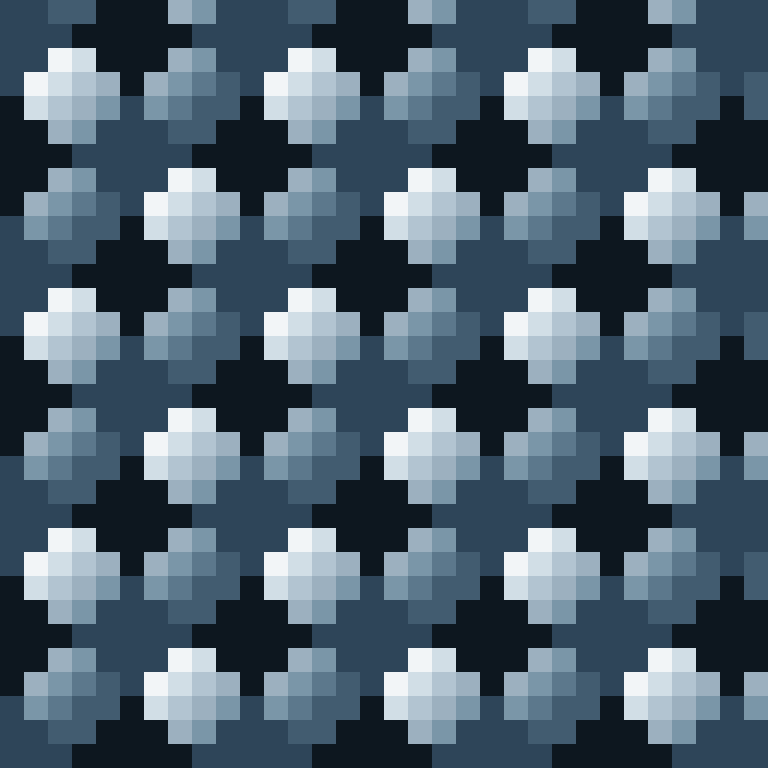
A WebGL 1 fragment shader for this pattern:

```glsl
precision highp float;

uniform vec2 u_resolution;

const float GRID = 32.0;     // square blocks across the canvas
const float PITCH = 5.0;     // blocks from one stud to the next
const float SAMPLES = 3.0;   // edge smoothing samples per axis

float parity(vec2 index) {
  return mod(index.x + index.y, 2.0);
}

// Steel tones from highlight (0) to shadow (6)
vec3 steelTone(float level) {
  if (level < 0.5) return vec3(0.95, 0.96, 0.97);
  if (level < 1.5) return vec3(0.82, 0.87, 0.90);
  if (level < 2.5) return vec3(0.70, 0.77, 0.82);
  if (level < 3.5) return vec3(0.61, 0.69, 0.75);
  if (level < 4.5) return vec3(0.48, 0.59, 0.66);
  if (level < 5.5) return vec3(0.36, 0.47, 0.55);
  return vec3(0.26, 0.36, 0.44);
}

// Checker of slate and near-black squares
vec3 checkerColor(vec2 block, vec2 origin, float pitch) {
  vec2 square = floor((block - origin + 0.5) / pitch);
  return mix(vec3(0.18, 0.27, 0.35), vec3(0.05, 0.09, 0.12), parity(square));
}

// Four-block stud without corners, lit from the upper left
vec3 addStud(vec3 ground, vec2 local, float isDim) {
  vec2 offset = abs(local - 1.5);
  float inside = step(offset.x + offset.y, 2.5);
  float level = min(local.x + local.y - 1.0 + 3.0 * isDim, 6.0);
  return mix(ground, steelTone(level), inside);
}

// Colour at a position measured in blocks from the top left
vec3 plateColor(vec2 position, float pitch) {
  vec2 block = floor(position);
  vec2 studBlock = block - vec2(1.0, 2.0);
  vec2 stud = floor((studBlock + 0.5) / pitch);
  vec2 local = studBlock - stud * pitch;

  // The last column closes with the right side of the neighbouring stud
  float closing = step(GRID - 1.5, block.x);
  stud.x -= closing;
  local.x += 3.0 * closing;

  vec3 ground = checkerColor(block, vec2(3.0, 4.0), pitch);
  return addStud(ground, local, parity(stud));
}

void main() {
  vec3 color = vec3(0.0);
  for (float y = 0.0; y < SAMPLES; y++) {
    for (float x = 0.0; x < SAMPLES; x++) {
      vec2 jitter = (vec2(x, y) + 0.5) / SAMPLES - 0.5;
      vec2 uv = (gl_FragCoord.xy + jitter) / u_resolution;
      color += plateColor(vec2(uv.x, 1.0 - uv.y) * GRID, PITCH);
    }
  }
  gl_FragColor = vec4(color / (SAMPLES * SAMPLES), 1.0);
}
```
